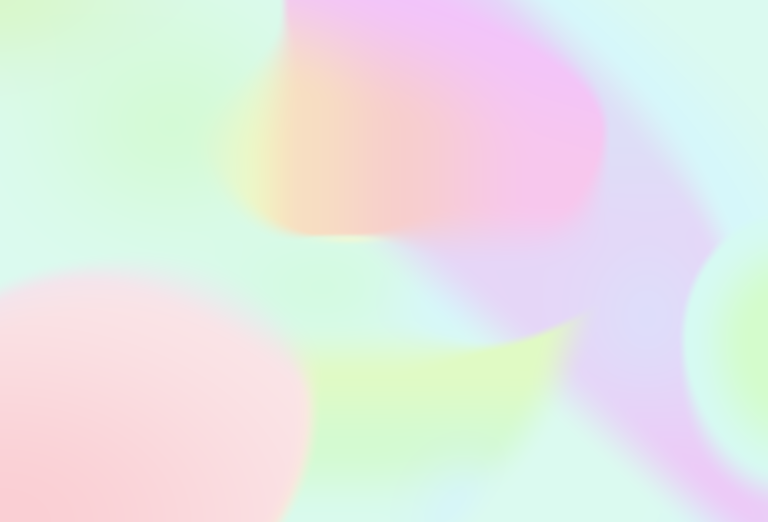
Reproduce this background procedurally as a WebGL 2 fragment shader.

```glsl
#version 300 es
precision highp float;

// Soft pastel mesh: mint ground, a lavender ribbon, a peach-to-pink dome,
// a rose hill, a lime wedge and a green disc. Each form is a curved edge
// whose feather varies along its length, filled with blended gradients.

uniform vec2 u_resolution;
out vec4 fragColor;

// 1 where value lies below edge, feathered by soft on both sides
float below(float value, float edge, float soft) {
    return 1.0 - smoothstep(edge - soft, edge + soft, value);
}

float above(float value, float edge, float soft) {
    return smoothstep(edge - soft, edge + soft, value);
}

// Gaussian falloff around a centre
float glow(vec2 p, vec2 centre, vec2 radius) {
    vec2 d = (p - centre) / radius;
    return exp(-dot(d, d));
}

vec3 mintGround(vec2 p) {
    vec3 c = vec3(0.86, 0.98, 0.94);
    c = mix(c, vec3(0.85, 0.97, 0.80), glow(p, vec2(0.0), vec2(0.28, 0.14)));
    c = mix(c, vec3(0.83, 0.98, 0.83), 0.9 * glow(p, vec2(0.33, 0.24), vec2(0.24, 0.20)));
    c = mix(c, vec3(0.83, 0.98, 0.88), 0.9 * glow(p, vec2(0.62, 0.55), vec2(0.20, 0.12)));
    c = mix(c, vec3(0.84, 0.97, 0.98), glow(p, vec2(0.87, 0.58), vec2(0.11, 0.09)));
    // Cyan halo that follows the upper right side of the ribbon
    float ribbonSide = p.x - (1.06 + 1.2 * p.y - 0.84 * p.y * p.y);
    return mix(c, vec3(0.84, 0.97, 0.98), exp(-pow(ribbonSide / 0.12, 2.0)));
}

vec3 lavenderRibbon(vec2 p) {
    vec3 c = mix(vec3(0.87, 0.87, 0.97), vec3(0.90, 0.84, 0.97), smoothstep(0.25, 0.5, p.y));
    c = mix(c, vec3(0.87, 0.87, 0.98), glow(p, vec2(1.24, 0.62), vec2(0.12, 0.16)));
    c = mix(c, vec3(0.94, 0.77, 0.97), glow(p, vec2(1.25, 1.03), vec2(0.28, 0.22)));
    return mix(c, vec3(0.93, 0.79, 0.98), glow(p, vec2(0.72, 0.0), vec2(0.24, 0.16)));
}

float ribbonMask(vec2 p) {
    float left = max(0.58, 0.74 + 1.15 * (p.y - 0.45));
    float right = 1.006 + 1.2 * p.y - 0.84 * p.y * p.y + smoothstep(0.48, 0.65, p.y);
    float soft = mix(0.07, 0.04, smoothstep(0.2, 0.45, p.y));
    return above(p.x, left, mix(0.03, 0.09, smoothstep(0.1, 0.4, p.y)))
         * below(p.x, right, soft);
}

vec3 domeColour(vec2 p) {
    vec3 c = mix(vec3(0.95, 0.97, 0.75), vec3(0.97, 0.87, 0.76), smoothstep(0.46, 0.59, p.x));
    c = mix(c, vec3(0.97, 0.81, 0.80), smoothstep(0.58, 0.78, p.x));
    c = mix(c, vec3(0.97, 0.78, 0.93), smoothstep(0.74, 1.04, p.x));
    float lilac = below(p.y - 0.3 * (p.x - 0.55), 0.05, 0.13);
    return mix(c, vec3(0.95, 0.77, 0.98), lilac);
}

float domeMask(vec2 p) {
    float rise = p.y - 0.25;
    float right = 1.16 - (rise < 0.0 ? 4.4 : 1.6) * rise * rise;
    float left = 0.545 - 0.10 * smoothstep(0.05, 0.3, p.y);
    float corner = max(0.6 - p.x, 0.0);
    return below(p.x, right, 0.012 + 1.5 * rise * rise)
         * above(p.x, left, 0.012 + 0.09 * smoothstep(0.02, 0.25, p.y))
         * below(p.y, 0.452 - 3.0 * corner * corner,
                 0.006 + 0.06 * smoothstep(0.68, 0.9, p.x) + 0.25 * corner);
}

vec3 wedgeColour(vec2 p) {
    vec3 c = mix(vec3(0.88, 0.98, 0.77), vec3(0.83, 0.98, 0.82), smoothstep(0.70, 0.86, p.y));
    c = mix(c, vec3(0.85, 0.98, 0.93), smoothstep(0.85, 1.0, p.y));
    return mix(c, vec3(0.84, 0.96, 0.98), glow(p, vec2(0.89, 1.0), vec2(0.09, 0.11)));
}

float wedgeMask(vec2 p) {
    float bend = max(p.x - 0.88, 0.0);
    float drop = p.y - 0.6;
    return above(p.y, 0.668 - 1.2 * bend * bend, mix(0.06, 0.012, smoothstep(0.75, 0.95, p.x)))
         * below(p.x, 1.10 - 0.2 * drop - 0.9 * drop * drop, 0.055);
}

void main() {
    // Units of canvas height, y running down from the top
    vec2 p = gl_FragCoord.xy / u_resolution.y;
    p.y = 1.0 - p.y;

    vec3 colour = mix(mintGround(p), lavenderRibbon(p), ribbonMask(p));
    colour = mix(colour, domeColour(p), domeMask(p));
    colour = mix(colour, vec3(0.96, 0.97, 0.82), 0.7 * glow(p, vec2(0.67, 0.458), vec2(0.06, 0.008)));
    colour = mix(colour, wedgeColour(p), wedgeMask(p));

    // Rose hill with a lavender crest and a cream right rim
    float crest = 0.515 + 1.1 * pow(abs(p.x - 0.2), 2.0);
    float flank = 0.60 - 1.4 * pow(abs(p.y - 0.79), 2.0);
    vec3 rose = mix(vec3(0.98, 0.81, 0.83), vec3(0.98, 0.895, 0.905),
                    smoothstep(0.0, 0.62, length((p - vec2(0.0, 1.0)) * vec2(0.8, 1.2))));
    rose = mix(rose, vec3(0.93, 0.90, 0.95), 0.7 * below(p.y, crest + 0.03, 0.06));
    rose = mix(rose, vec3(0.97, 0.96, 0.83), above(p.x, flank, 0.04) * smoothstep(0.6, 0.75, p.y));
    float hill = above(p.y, crest, 0.025 + 0.1 * smoothstep(0.1, 0.5, p.x) * 0.5)
               * below(p.x, flank, mix(0.06, 0.018, smoothstep(0.62, 0.78, p.y)));
    colour = mix(colour, rose, hill);

    // Green disc with a cyan rim at the right side
    vec2 offset = p - vec2(1.513, 0.651);
    float disc = length(offset / vec2(0.205, offset.y < 0.0 ? 0.24 : 0.29));
    vec3 green = mix(vec3(0.83, 0.99, 0.80), vec3(0.84, 0.98, 0.95), smoothstep(0.35, 0.95, disc));
    float rimSoft = 0.05 + 0.10 * smoothstep(0.0, 0.25, offset.y);
    colour = mix(colour, green, below(disc, 1.0, rimSoft));

    fragColor = vec4(colour, 1.0);
}
```
